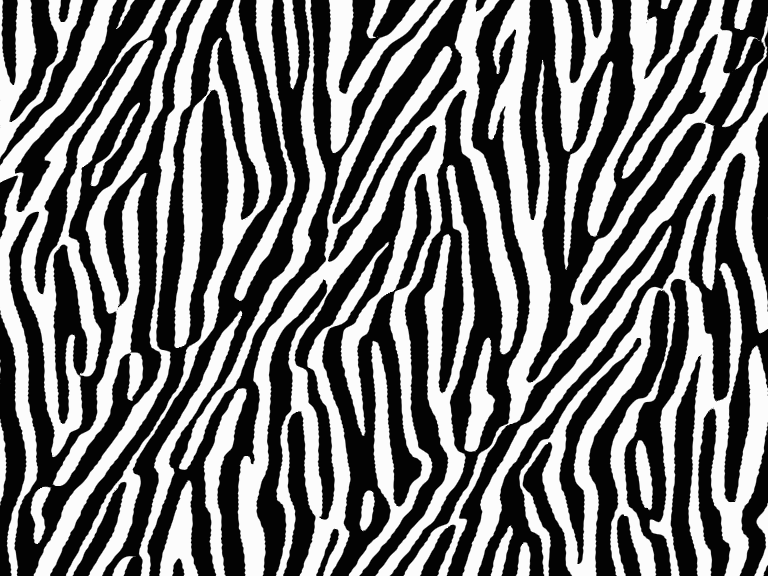
This pattern is drawn by a Shadertoy shader. Its source:

```glsl
vec3 hash3(vec2 cell) {
    vec3 q = fract(vec3(cell.xyx) * vec3(0.1031, 0.1030, 0.0973));
    q += dot(q, q.yxz + 33.33);
    return fract((q.xxy + q.yzz) * q.zyx);
}

// 0 where stripes stand upright, 1 where they lean to the right
float leanAmount(vec2 p) {
    float bands = sin(11.0 * p.x - 7.3 * p.y + 0.8 * sin(5.0 * p.y + 3.0 * p.x));
    return pow(0.5 + 0.5 * bands, 1.3);
}

// Cellular noise of elongated wavelets; positive inside the white stripes
float stripeField(vec2 p) {
    vec2 cellSize = vec2(0.08, 0.16);
    vec2 home = floor(p / cellSize);
    vec2 phasor = vec2(0.0);
    float swell = 0.0;
    for (int j = -2; j <= 2; j++) {
        for (int i = -3; i <= 3; i++) {
            vec2 cell = home + vec2(i, j);
            vec3 rnd = hash3(cell + 57.0);
            vec3 vary = hash3(cell + 191.0);
            vec2 center = (cell + rnd.xy) * cellSize;
            vec2 offset = p - center;

            float lean = leanAmount(center);
            float angle = mix(-0.13, 0.62, lean) + 0.2 * (vary.x - 0.5);
            vec2 along = vec2(sin(angle), cos(angle));
            float u = dot(offset, along);
            float v = dot(offset, vec2(along.y, -along.x));

            // Compact elliptical window around a plane wave
            float window = max(0.0, 1.0 - u * u / 0.1 - v * v / 0.0105);
            window *= window;
            float frequency = mix(114.0, 148.0, lean) * (0.85 + 0.3 * vary.y);
            float phase = frequency * v + 6.2832 * rnd.z;
            phasor += window * vec2(cos(phase), sin(phase));

            // Half-rate wave makes neighbouring stripes unequally wide
            swell += window * cos(0.5 * frequency * v + 6.2832 * vary.z);
        }
    }
    // The bare phase ends each stripe in a sharp wedge
    float fold = abs(atan(phasor.y, phasor.x + 1e-5));
    return 1.43 + 0.5 * swell - fold;
}

// Slow sway of the stripes plus a fine ragged wobble of their edges
vec2 warp(vec2 p) {
    float sway = 0.009 * sin(13.0 * p.y + 5.0 * p.x) + 0.004 * sin(29.0 * p.y - 17.0 * p.x);
    float ragged = 0.0006 * sin(190.0 * p.y + 70.0 * p.x + 3.0 * sin(53.0 * p.y - 41.0 * p.x))
                 + 0.0005 * sin(610.0 * p.y - 230.0 * p.x + 3.0 * sin(97.0 * p.y));
    return p + vec2(sway + ragged, 0.0);
}

void mainImage(out vec4 fragColor, in vec2 fragCoord) {
    vec2 p = fragCoord / iResolution.y;
    float field = stripeField(warp(p));

    // Edge ramp a little over one pixel wide
    float slope = length(vec2(dFdx(field), dFdy(field)));
    float white = clamp(0.5 + field / (1.2 * slope + 1e-4), 0.0, 1.0);

    fragColor = vec4(vec3(mix(0.01, 0.99, white)), 1.0);
}
```
